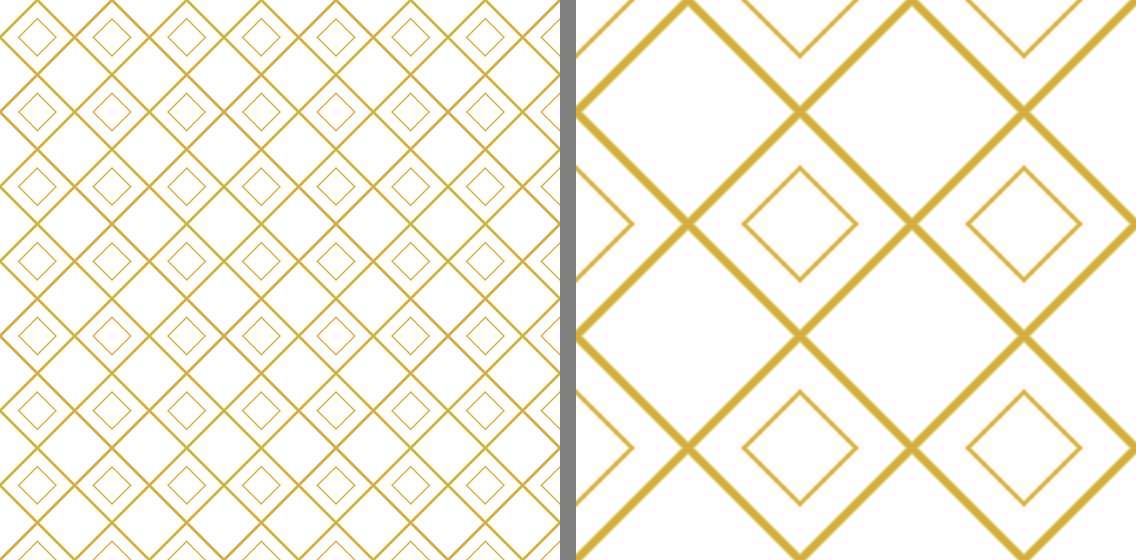
Left: the whole. Right: its middle third, enlarged.
A three.js fragment shader for this pattern:

```glsl
// Gold diamond lattice on white, with a fine small diamond inside each cell.
varying vec2 vUv;

const float REPEATS = 7.5;            // tiles across and down
const float OUTER_RADIUS = 0.5;       // centre to corner, in tiles
const float INNER_RADIUS = 0.25;
const float OUTER_WIDTH = 0.037;      // line widths, in tiles
const float INNER_WIDTH = 0.0185;
const float EDGE_SOFTNESS = 0.00195;  // edge ramp, in canvas units
const vec3 PAPER = vec3(1.0);
const vec3 GOLD = vec3(0.831, 0.686, 0.216);

// Signed distance to the sides of a diamond, with mitred corners
float diamond(vec2 p, float radius) {
  return (abs(p.x) + abs(p.y) - radius) * 0.70710678;
}

// Smooth coverage of a line centred on distance zero
float stroke(float dist, float width) {
  float softness = EDGE_SOFTNESS * REPEATS;
  return clamp((0.5 * width - abs(dist)) / softness + 0.5, 0.0, 1.0);
}

void main() {
  // Tiles start at the top left, so the cut ones fall at the right and bottom
  vec2 tile = fract(vec2(vUv.x, 1.0 - vUv.y) * REPEATS) - 0.5;

  float lattice = stroke(diamond(tile, OUTER_RADIUS), OUTER_WIDTH);
  float inset = stroke(diamond(tile, INNER_RADIUS), INNER_WIDTH);

  gl_FragColor = vec4(mix(PAPER, GOLD, max(lattice, inset)), 1.0);
}
```
